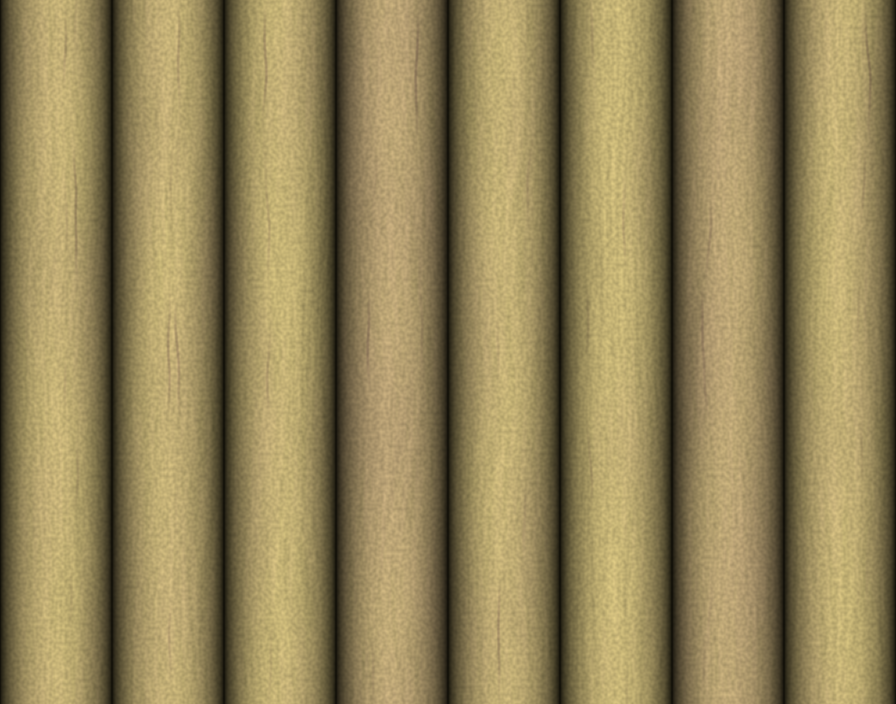
Write a Shadertoy shader that draws this texture.

```glsl
const float POLES = 8.0;
const float PI = 3.14159265;
const float ROUNDNESS = 0.57;      // falloff of light toward the seams
const float FIBRE_DEPTH = 0.11;
const float RING_DEPTH = 0.022;
const float SPECKLE_DEPTH = 0.13;
const float CRACK_DEPTH = 0.16;
const float CRACK_WIDTH = 0.013;   // in pole widths
const vec3 SEAM = vec3(0.020, 0.018, 0.004);
const vec3 STRAW = vec3(0.785, 0.715, 0.465);
const vec3 ROSY = vec3(0.730, 0.635, 0.460);
// Share of rosy wood in each pole
const float ROSINESS[8] = float[8](0.25, 0.30, 0.15, 0.85, 0.25, 0.0, 0.80, 0.20);

uint scramble(uint n) {
    n = (n ^ (n >> 16)) * 0x45d9f3bu;
    n = (n ^ (n >> 16)) * 0x45d9f3bu;
    return n ^ (n >> 16);
}

float hash(vec2 cell, float seed) {
    uint n = scramble(uint(cell.x) + scramble(uint(cell.y) + scramble(uint(seed))));
    return float(n & 0xffffu) / 65536.0;
}

float cornerSlope(vec2 cell, vec2 offset, vec2 period, float seed) {
    float angle = 2.0 * PI * hash(mod(cell, period), seed);
    return dot(vec2(cos(angle), sin(angle)), offset);
}

// Gradient noise that wraps after a whole number of cells
float noise(vec2 uv, vec2 period, float seed) {
    vec2 p = uv * period;
    vec2 i = floor(p), f = p - i;
    vec2 w = f * f * f * (f * (f * 6.0 - 15.0) + 10.0);
    vec2 e = vec2(1.0, 0.0);
    float low = mix(cornerSlope(i, f, period, seed),
                    cornerSlope(i + e.xy, f - e.xy, period, seed), w.x);
    float high = mix(cornerSlope(i + e.yx, f - e.yx, period, seed),
                     cornerSlope(i + e.xx, f - e.xx, period, seed), w.x);
    return mix(low, high, w.y);
}

// Thin wandering fissures, fading in and out along the pole
float cracks(vec2 uv, float pole, float across, float pixel) {
    float total = 0.0;
    for (float k = 0.0; k < 2.0; k++) {
        float seed = 20.0 + pole * 2.0 + k;
        float centre = mix(0.25, 0.75, hash(vec2(pole, k), 9.0));
        float wander = 0.10 * noise(vec2(0.37, uv.y), vec2(1.0, 3.0), seed)
                     + 0.03 * noise(vec2(0.37, uv.y), vec2(1.0, 14.0), seed);
        float presence = smoothstep(0.0, 0.35, noise(vec2(0.61, uv.y), vec2(1.0, 5.0), seed + 40.0));
        float gap = abs(across - centre - wander);
        total += presence * (1.0 - smoothstep(0.0, CRACK_WIDTH + pixel, gap));
    }
    return min(total, 1.0);
}

void mainImage(out vec4 fragColor, in vec2 fragCoord) {
    vec2 uv = fragCoord / iResolution.xy;
    float pole = min(floor(uv.x * POLES), POLES - 1.0);
    float across = uv.x * POLES - pole;
    float pixel = POLES / iResolution.x;

    // Grain drifts sideways slightly along the pole
    float drift = noise(uv, vec2(16.0, 3.0), 1.0);
    vec2 grainUv = uv + vec2(0.012 * drift, 0.0);
    float fibre = 0.5 * noise(grainUv, vec2(96.0, 4.0), 2.0)
                + 0.6 * noise(grainUv, vec2(210.0, 9.0), 3.0)
                + 0.4 * noise(grainUv, vec2(256.0, 36.0), 4.0);
    float rings = sin(2.0 * PI * (9.0 * across + 3.0 * drift))
                * smoothstep(-0.2, 0.4, noise(uv, vec2(24.0, 4.0), 5.0));
    float speckle = noise(uv, vec2(250.0, 190.0), 6.0)
                  + 0.5 * noise(uv, vec2(170.0, 110.0), 7.0);

    // Wood tint, varied between poles and along each one
    float patches = noise(uv, vec2(16.0, 4.0), 8.0);
    float rosiness = clamp(ROSINESS[int(pole)] + 0.5 * patches + 0.35 * fibre, 0.0, 1.0);
    vec3 wood = mix(STRAW, ROSY, rosiness);
    wood *= 1.0 + FIBRE_DEPTH * fibre + RING_DEPTH * rings + SPECKLE_DEPTH * speckle;
    wood *= 1.0 - CRACK_DEPTH * cracks(uv, pole, across, pixel) * vec3(0.9, 1.1, 0.8);

    // Rounded shading, dark where neighbouring poles meet
    float light = pow(max(sin(PI * across), 0.0), ROUNDNESS);
    fragColor = vec4(mix(SEAM, wood, light), 1.0);
}
```
